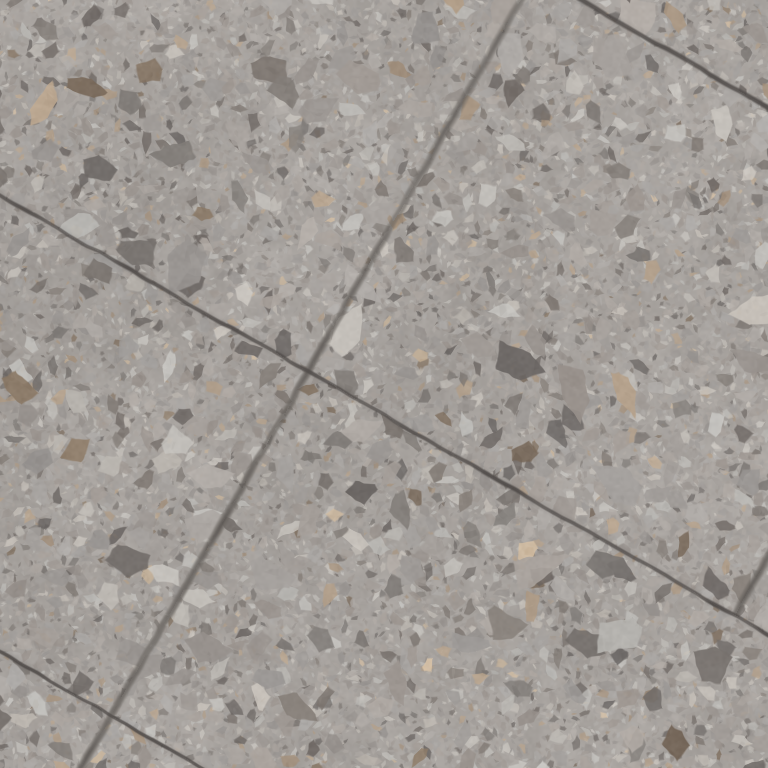
Give the GLSL for this texture, as a WebGL 2 fragment shader.

```glsl
#version 300 es
precision highp float;
// Terrazzo floor tiles laid on a slant, with thin dirty seams.
// Stone chips are random convex polygons scattered on jittered grids of growing
// cell size; each tile seeds its own chips, so they are cut at the seams.
uniform vec2 u_resolution;
out vec4 fragColor;

// Integer hash: lattice cell and seed to three values in 0..1
vec3 hash(vec2 cell, int seed) {
  uvec3 v = uvec3(ivec3(ivec2(cell), seed) + 4096);
  v = v * 1664525u + 1013904223u;
  v.x += v.y * v.z; v.y += v.z * v.x; v.z += v.x * v.y;
  v ^= v >> 16u;
  v.x += v.y * v.z; v.y += v.z * v.x; v.z += v.x * v.y;
  return vec3(v >> 8u) / float(0xffffffu);
}

// Smooth value noise
vec3 noise(vec2 p, int seed) {
  vec2 i = floor(p), f = fract(p);
  f = f * f * (3.0 - 2.0 * f);
  vec3 low = mix(hash(i, seed), hash(i + vec2(1, 0), seed), f.x);
  vec3 high = mix(hash(i + vec2(0, 1), seed), hash(i + vec2(1, 1), seed), f.x);
  return mix(low, high, f.y);
}

// Signed distance to an irregular, rotated and stretched five-sided chip
float chipDistance(vec2 p, float radius, vec3 shape) {
  float turn = 6.283 * shape.z;
  p = mat2(cos(turn), sin(turn), -sin(turn), cos(turn)) * p;
  p *= vec2(0.8, 1.0 + 0.6 * shape.x);
  float d = -1.0;
  for (int i = 0; i < 5; i++) {
    vec2 side = fract(shape.xy * float(13 * i + 7));
    float angle = 1.2566 * (float(i) + 0.7 * side.x);
    d = max(d, dot(p, vec2(cos(angle), sin(angle))) - radius * (0.7 + 0.5 * side.y));
  }
  return d;
}

// Mostly mid greys, some dark or pale stones, a few tan ones
vec3 stoneColor(vec3 h, float darkShare) {
  vec3 color = mix(vec3(0.58, 0.56, 0.545), vec3(0.70, 0.685, 0.67), h.x);
  if (h.y < darkShare) color = mix(vec3(0.40, 0.38, 0.37), vec3(0.53, 0.51, 0.49), h.x);
  else if (h.y > 0.84) color = mix(vec3(0.72, 0.71, 0.69), vec3(0.80, 0.79, 0.77), h.x);
  color *= mix(vec3(0.99, 1.0, 1.01), vec3(1.015, 0.995, 0.98), h.z);
  if (h.z > 0.955) color *= vec3(1.06, 0.98, 0.87);
  return color;
}

// Lays one grid of chips over the given ground
vec3 addChips(vec3 ground, vec2 p, float scale, float presence, float darkShare,
              float opacity, float soft, int seed) {
  vec2 home = floor(p * scale);
  for (int y = -1; y <= 1; y++)
    for (int x = -1; x <= 1; x++) {
      vec2 cell = home + vec2(x, y);
      vec3 place = hash(cell, seed);
      if (place.z > presence) continue;
      vec3 shape = hash(cell, seed + 1), stone = hash(cell, seed + 2);
      vec2 local = p * scale - cell - 0.15 - 0.7 * place.xy;
      float radius = mix(0.2, 0.42, place.z / presence);
      float d = chipDistance(local, radius, shape) / scale;
      float cover = 1.0 - smoothstep(-soft, soft, d);
      ground = mix(ground, stoneColor(stone, darkShare), cover * opacity);
    }
  return ground;
}

void main() {
  vec2 p = gl_FragCoord.xy / u_resolution.y;
  float pixel = 1.0 / u_resolution.y;

  // Slanted tile axes, rows growing slightly with distance
  vec2 offset = p - vec2(0.401, 0.516);
  vec2 q = vec2(dot(offset, vec2(0.868, -0.496)), dot(offset, vec2(0.496, 0.868)));
  vec2 wobble = noise(q * 45.0, 3).xy - 0.5;
  vec2 s = q + 0.0025 * wobble;
  float rowPos = s.y / (0.553 + 0.072 * s.y);
  float row = floor(rowPos);
  float tileWidth = mod(row, 2.0) < 0.5 ? 0.64 : 1.28;
  float column = floor(s.x / tileWidth);
  int tileSeed = int(row) * 211 + int(column) * 97;

  // Cement ground with broad clouds and fine grain
  vec3 cloud = noise(p * 5.0, 11), mottle = noise(p * 42.0, 12);
  vec3 color = vec3(0.65, 0.632, 0.615) + 0.05 * (mottle.x - 0.5);

  // Chips from fine to coarse, with slightly roughened outlines
  vec2 rough = q + 0.003 * (noise(q * 110.0, 5).xy - 0.5);
  float soft = max(0.0013, pixel * 0.8);
  for (int i = 0; i < 5; i++) {
    float level = float(i);
    color = addChips(color, rough, 120.0 * pow(0.62, level), 0.85 - 0.15 * level,
                     0.08 + 0.06 * level, 0.65 + 0.06 * level, soft, tileSeed + 10 * i + 20);
  }
  color += 0.03 * (cloud.x - 0.5) + 0.025 * (noise(p * 210.0, 13).x - 0.5);

  // Wide, faded seams between columns, with a thin dark core
  float wear = noise(q * 26.0, 7).x;
  float columnGap = abs(s.x - tileWidth * round(s.x / tileWidth));
  float fade = mix(0.82, 0.6, smoothstep(-0.1, 0.4, q.y));
  float band = 1.0 - smoothstep(0.0022, 0.0062 + 0.002 * wear, columnGap);
  color = mix(color, vec3(0.45, 0.43, 0.41), band * fade * (0.75 + 0.25 * wear));
  float core = 1.0 - smoothstep(0.0004, 0.0022 + pixel, columnGap);
  color = mix(color, vec3(0.35, 0.33, 0.32), core * fade * 0.6 * wear);

  // Narrow, dark seams between rows
  float rowGap = abs(rowPos - round(rowPos)) * 0.556;
  float line = 1.0 - smoothstep(0.0009, 0.0028 + 0.0012 * wear + 0.5 * pixel, rowGap);
  color = mix(color, vec3(0.34, 0.32, 0.31), line * (0.65 + 0.3 * wear));
  color *= 1.0 - 0.07 * (1.0 - smoothstep(0.0, 0.009, min(rowGap, columnGap)));

  fragColor = vec4(color, 1.0);
}
```
